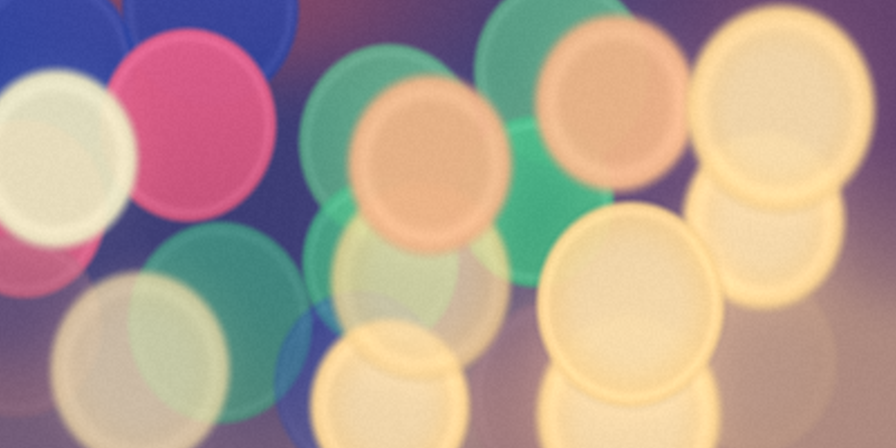
Give the GLSL for this background, as a Shadertoy shader.

```glsl
// Defocused night lights: soft translucent discs over a dim navy and mauve haze.
// A low-discrepancy sequence scatters cool discs to the left, then creamy
// ones to the right; a sine-free hash jitters them and adds faint film grain.

const int   DISC_COUNT   = 12;
const float DISC_RADIUS  = 0.200;              // in canvas heights
const float RADIUS_VARY  = 0.10;
const float JITTER       = 0.025;
const vec2  DISC_SHAPE   = vec2(0.96, 1.05);   // slightly taller than wide
const float EDGE_SOFT    = 0.010;
const float RIM_STRENGTH = 0.05;
const float GRAIN_SCALE  = 200.0;
const float GRAIN_AMOUNT = 0.022;
const vec2  SCATTER_STEP = vec2(0.7549, 0.5698);

const vec3 NAVY  = vec3(0.24, 0.24, 0.46);
const vec3 PLUM  = vec3(0.50, 0.28, 0.41);
const vec3 DUSK  = vec3(0.45, 0.36, 0.47);
const vec3 TAUPE = vec3(0.68, 0.54, 0.50);
const vec3 CREAM = vec3(0.97, 0.86, 0.67);
const vec3 AMBER = vec3(0.98, 0.83, 0.57);
const vec3 PEACH = vec3(0.93, 0.70, 0.53);
const vec3 MINT  = vec3(0.91, 0.89, 0.75);

// Cool lights: colour and opacity
const vec4 COOL[5] = vec4[5](
    vec4(0.36, 0.72, 0.53, 0.75),   // soft green
    vec4(0.25, 0.68, 0.50, 0.95),   // emerald
    vec4(0.16, 0.27, 0.65, 0.80),   // blue
    vec4(0.85, 0.35, 0.51, 0.95),   // pink
    vec4(0.62, 0.42, 0.48, 0.60));  // mauve

float hash(vec2 p) {
    vec3 q = fract(vec3(p.xyx) * 0.1031);
    q += dot(q, q.yzx + 33.33);
    return fract((q.x + q.y) * q.z);
}

float noise(vec2 p) {
    vec2 cell = floor(p), f = fract(p);
    f = f * f * (3.0 - 2.0 * f);
    return mix(mix(hash(cell), hash(cell + vec2(1, 0)), f.x),
               mix(hash(cell + vec2(0, 1)), hash(cell + vec2(1, 1)), f.x), f.y);
}

vec2 scatter(int i, float start) {
    return fract(start + float(i) * SCATTER_STEP);
}

vec2 jitter(float id) {
    return JITTER * (2.0 * vec2(hash(vec2(id, 3.0)), hash(vec2(id, 11.0))) - 1.0);
}

// Signed distance to the edge of one slightly oval light
float lightDistance(vec2 p, vec2 centre, float id) {
    float vary = 2.0 * hash(vec2(id, 19.0)) - 1.0;
    return length((p - centre) / DISC_SHAPE) - DISC_RADIUS * (1.0 + RADIUS_VARY * vary);
}

// Lays a disc with a faint lens rim over the colour below
vec3 layDisc(vec3 below, vec3 tint, float opacity, float d, float soft) {
    float cover = 1.0 - smoothstep(-soft, soft, d);
    float rim = exp(-pow((d + 2.0 * soft) / soft, 2.0));
    return mix(below, tint + RIM_STRENGTH * rim, opacity * cover);
}

vec3 haze(vec2 p, float aspect) {
    vec2 uv = p / vec2(aspect, 1.0);
    float drift = 0.25 * (noise(p * 3.0) - 0.5);
    vec3 col = NAVY;
    col = mix(col, PLUM, smoothstep(0.55, 0.05, length(uv - vec2(0.18, 1.1)) + drift));
    col = mix(col, DUSK, smoothstep(0.45, 0.0, uv.y + drift));
    col = mix(col, PLUM, 0.6 * smoothstep(0.55, 0.95, uv.x + drift));
    return mix(col, TAUPE, smoothstep(0.62, 0.25, length(uv - vec2(0.92, 0.08)) + drift));
}

void mainImage(out vec4 fragColor, in vec2 fragCoord) {
    vec2 p = fragCoord / iResolution.y;
    float aspect = iResolution.x / iResolution.y;
    vec3 col = haze(p, aspect);

    // Saturated lights, gathered toward the left
    for (int i = DISC_COUNT; i >= 1; i--) {
        float id = float(i);
        vec2 centre = scatter(i, 0.0) * vec2(0.8 * aspect, 1.0) + jitter(id);
        float d = lightDistance(p, centre, id);
        vec4 light = COOL[i % 5];
        float opacity = light.a * mix(0.5, 1.0, smoothstep(0.1, 0.6, centre.y));
        vec3 tint = light.rgb * (1.0 + 0.25 * (p.y - centre.y));
        col = layDisc(col, tint, opacity, d, EDGE_SOFT);
    }

    // Bright creamy lights, crowded toward the right, absent from two corners
    for (int i = 1; i <= DISC_COUNT; i++) {
        float id = float(i) + 40.0;
        vec2 spot = scatter(i, 0.5);
        vec2 centre = vec2(aspect * pow(spot.x, 0.6), spot.y) + jitter(id);
        float d = lightDistance(p, centre, id);
        float present = smoothstep(0.15, 0.35, distance(centre, vec2(0.15 * aspect, 1.0)))
                      * smoothstep(0.30, 0.60, distance(centre, vec2(aspect, 0.0)));
        vec3 tint = mix(CREAM, AMBER, smoothstep(-0.12, 0.0, d));
        tint = mix(MINT, tint, smoothstep(0.05, 0.25, centre.x / aspect));
        if (i % 5 == 4) tint = PEACH;
        float opacity = present * (i % 5 == 0 ? 0.74 : 0.95);
        col = layDisc(col, tint, opacity, d, EDGE_SOFT * mix(1.0, 2.0, hash(vec2(id, 27.0))));
        col += 0.05 * present * AMBER * exp(-max(d, 0.0) * 25.0) * smoothstep(0.0, 0.02, d);
    }

    col += GRAIN_AMOUNT * (noise(p * GRAIN_SCALE) - 0.5);
    fragColor = vec4(clamp(col, 0.0, 1.0), 1.0);
}
```
